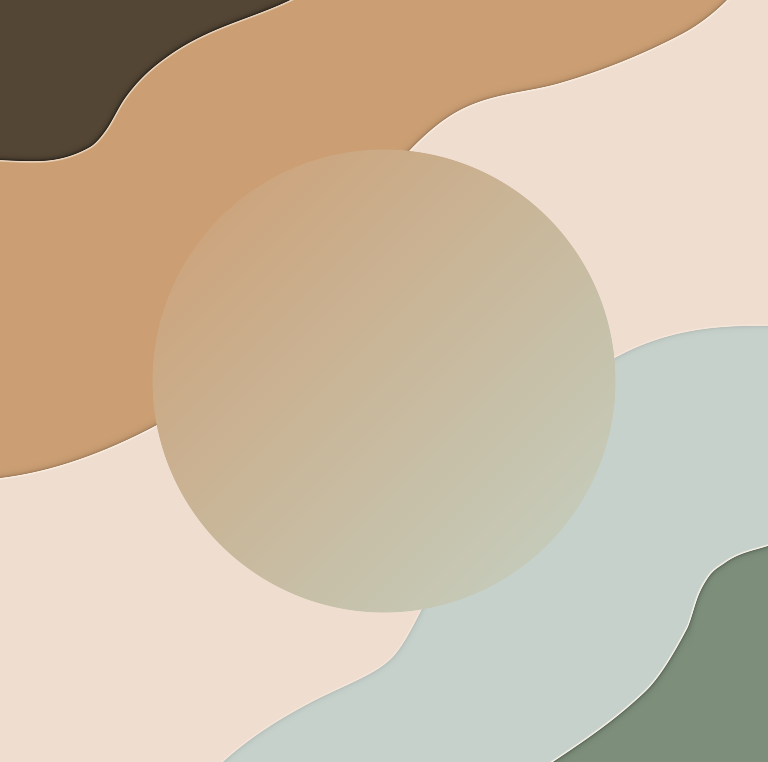
Write a Shadertoy shader that draws this background.

```glsl
// Layered paper waves in earthy tones behind a large disc with a diagonal gradient.

#define ASPECT 1.008
#define DISC_CENTER vec2(0.504, 0.5)
#define DISC_RADIUS 0.3038
#define SHADE_WIDTH 0.0026
#define RIM_WIDTH 0.0024
#define CREAM vec3(0.937, 0.867, 0.816)
#define TAN vec3(0.796, 0.620, 0.451)
#define BROWN vec3(0.329, 0.275, 0.208)
#define MIST vec3(0.780, 0.820, 0.800)
#define SAGE vec3(0.490, 0.557, 0.482)
#define DISC_WARM vec3(0.800, 0.647, 0.494)
#define DISC_COOL vec3(0.773, 0.792, 0.722)

const int KNOTS = 7;

// Smooth wave through knots (x, height, slope); returns (height, slope).
vec2 wave(float x, vec3 knot[KNOTS]) {
    float cx = clamp(x, knot[0].x, knot[KNOTS - 1].x);
    vec2 result = vec2(0.0);
    for (int i = 0; i < KNOTS - 1; i++) {
        vec3 a = knot[i], b = knot[i + 1];
        if (cx < a.x || cx > b.x) continue;
        float h = b.x - a.x;
        float t = (cx - a.x) / h;
        float rise = b.y - a.y;
        // Cubic Hermite coefficients
        float c1 = a.z * h;
        float c2 = 3.0 * rise - (2.0 * a.z + b.z) * h;
        float c3 = (a.z + b.z) * h - 2.0 * rise;
        result = vec2(a.y + t * (c1 + t * (c2 + t * c3)),
                      (c1 + t * (2.0 * c2 + t * 3.0 * c3)) / h);
    }
    // Straight continuation past the end knots
    result.x += result.y * (x - cx);
    return result;
}

// Approximate signed distance to a wave, positive above it.
float waveDistance(vec2 p, vec3 knot[KNOTS]) {
    vec2 w = wave(p.x, knot);
    return (p.y - w.x) / sqrt(1.0 + w.y * w.y);
}

// Lays a sheet where d > 0, with a dark inner edge and a light outer rim.
vec3 layer(vec3 base, vec3 sheet, float d, float pixel, float shade, float rim) {
    float inside = smoothstep(-0.5 * pixel, 0.5 * pixel, d);
    float glow = 1.0 - smoothstep(0.4 * RIM_WIDTH, RIM_WIDTH + 0.5 * pixel, -d);
    vec3 lit = mix(base, vec3(1.0, 0.97, 0.92), rim * glow);
    vec3 shaded = sheet * (1.0 - shade * exp(-max(d, 0.0) / SHADE_WIDTH));
    return mix(lit, shaded, inside);
}

void mainImage(out vec4 fragColor, in vec2 fragCoord) {
    float pixel = 1.0 / iResolution.y;
    vec2 p = (fragCoord - 0.5 * iResolution.xy) * pixel + 0.5 * vec2(ASPECT, 1.0);

    // Wave outlines
    vec3 tanWave[KNOTS] = vec3[KNOTS](
        vec3(0.0, 0.3727, 0.12), vec3(0.206, 0.4423, 0.53),
        vec3(0.5367, 0.8018, 1.05), vec3(0.6037, 0.8556, 0.52),
        vec3(0.7349, 0.8911, 0.29), vec3(0.8924, 0.9541, 0.52),
        vec3(0.9541, 1.0, 1.0));
    vec3 brownWave[KNOTS] = vec3[KNOTS](
        vec3(0.0, 0.790, -0.05), vec3(0.0525, 0.7887, 0.03),
        vec3(0.118, 0.807, 0.57), vec3(0.139, 0.829, 1.4),
        vec3(0.164, 0.871, 1.4), vec3(0.223, 0.928, 0.70),
        vec3(0.381, 1.0, 0.48));
    vec3 mistWave[KNOTS] = vec3[KNOTS](
        vec3(0.2927, 0.0, 0.9), vec3(0.4068, 0.0774, 0.53),
        vec3(0.4724, 0.1089, 0.5), vec3(0.5118, 0.1339, 0.9),
        vec3(0.5538, 0.2008, 2.0), vec3(0.8071, 0.5302, 0.55),
        vec3(0.9843, 0.5722, 0.01));
    vec3 sageWave[KNOTS] = vec3[KNOTS](
        vec3(0.7257, 0.0, 0.67), vec3(0.8465, 0.0919, 0.95),
        vec3(0.9016, 0.1745, 1.9), vec3(0.916, 0.2165, 2.6),
        vec3(0.9291, 0.2415, 1.5), vec3(0.9514, 0.2612, 0.72),
        vec3(1.0079, 0.2835, 0.33));

    // Stacked sheets: two hang from the top, two rise from the bottom
    vec3 color = CREAM;
    color = layer(color, TAN, waveDistance(p, tanWave), pixel, 0.25, 0.6);
    color = layer(color, BROWN, waveDistance(p, brownWave), pixel, 0.6, 0.6);
    color = layer(color, MIST, -waveDistance(p, mistWave), pixel, 0.10, 0.3);
    color = layer(color, SAGE, -waveDistance(p, sageWave), pixel, 0.3, 0.8);

    // Disc with a gradient from upper left to lower right
    vec2 q = p - DISC_CENTER;
    float along = 0.5 + 0.5 * dot(q, vec2(0.7071, -0.7071)) / DISC_RADIUS;
    float disc = smoothstep(0.5 * pixel, -0.5 * pixel, length(q) - DISC_RADIUS);
    color = mix(color, mix(DISC_WARM, DISC_COOL, along), disc);

    fragColor = vec4(color, 1.0);
}
```
